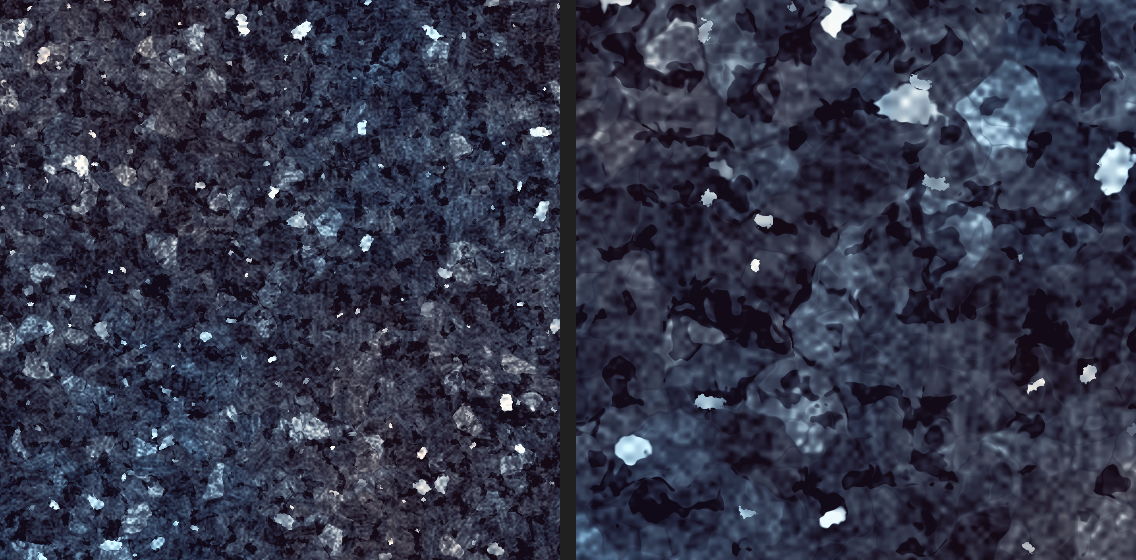
Left, the full canvas; right, a detail of the centre.
Give the GLSL for this texture, as a WebGL 2 fragment shader.

```glsl
#version 300 es
precision highp float;
// Polished dark blue granite: interlocking crystals, black mica and bright feldspar flakes.

uniform vec2 u_resolution;
out vec4 fragColor;

// Mineral colours, dark to light
const vec3 MICA = vec3(0.07, 0.04, 0.09);
const vec3 SHADOW = vec3(0.13, 0.12, 0.20);
const vec3 SLATE = vec3(0.19, 0.21, 0.29);
const vec3 STEEL = vec3(0.27, 0.30, 0.38);
const vec3 HAZE = vec3(0.37, 0.43, 0.51);
const vec3 PEARL = vec3(0.64, 0.72, 0.78);
const vec3 GLINT = vec3(0.95, 0.98, 0.98);

// Features per canvas side
const float LARGE_CRYSTALS = 24.0;
const float SMALL_CRYSTALS = 62.0;
const float MICA_SCALE = 58.0;
const float GRAIN_SCALE = 270.0;
const float LARGE_FLAKES = 14.0;
const float SMALL_FLAKES = 40.0;
const vec2 STREAK_SCALE = vec2(55.0, 250.0);

const float MICA_LEVEL = 0.355;
const float MICA_DEPTH = 1.7;
const float BASE_TONE = 0.16;
const float WARMTH = 0.28;

float hash(vec2 p) {
    return fract(sin(dot(p, vec2(127.1, 311.7))) * 43758.5453);
}

vec2 hash2(vec2 p) {
    return vec2(hash(p), hash(p + 57.3));
}

mat2 rotation(float angle) {
    float c = cos(angle), s = sin(angle);
    return mat2(c, s, -s, c);
}

float noise(vec2 p) {
    vec2 i = floor(p), f = fract(p);
    f = f * f * (3.0 - 2.0 * f);
    return mix(mix(hash(i), hash(i + vec2(1, 0)), f.x),
               mix(hash(i + vec2(0, 1)), hash(i + vec2(1, 1)), f.x), f.y);
}

float fbm(vec2 p) {
    float sum = 0.0, weight = 0.57;
    for (int i = 0; i < 3; i++) {
        sum += weight * noise(p);
        p = rotation(0.6) * p * 2.1 + 17.0;
        weight *= 0.5;
    }
    return sum;
}

// Elongated cells: xy = cell id, z = distance from the cell border
vec3 crystals(vec2 p) {
    vec2 base = floor(p), id = base;
    float nearest = 9.0, second = 9.0;
    for (int y = -1; y <= 1; y++)
    for (int x = -1; x <= 1; x++) {
        vec2 cell = base + vec2(x, y);
        vec2 offset = rotation(6.283 * hash(cell + 3.7)) * (p - cell - hash2(cell));
        float d = length(offset * vec2(0.75, 1.35));
        if (d < nearest) { second = nearest; nearest = d; id = cell; }
        else second = min(second, d);
    }
    return vec3(id, second - nearest);
}

// Sparse chipped flakes; returns brightness
float flakes(vec2 p, float density) {
    vec2 base = floor(p);
    float chip = noise(p * 9.0) - 0.5 + 0.6 * (noise(p * 21.0) - 0.5);
    float glow = 0.0;
    for (int y = -1; y <= 1; y++)
    for (int x = -1; x <= 1; x++) {
        vec2 cell = base + vec2(x, y);
        float present = step(hash(cell + 11.9), density);
        float size = mix(0.06, 0.19, hash(cell + 23.1));
        vec2 q = rotation(6.283 * hash(cell + 5.3)) * (p - cell - hash2(cell + 41.0));
        q = abs(q) * vec2(mix(0.6, 1.0, hash(cell + 31.7)), 1.2);
        float d = mix(length(q), max(q.x, q.y), 0.5) + 0.11 * chip;
        float mask = 1.0 - smoothstep(size - 0.02, size + 0.02, d);
        glow = max(glow, present * mask * mix(0.45, 1.0, hash(cell + 71.0)));
    }
    return glow;
}

// Maps tone to the mineral colours
vec3 mineral(float t) {
    vec3 c = mix(MICA, SHADOW, clamp((t + 1.65) / 0.85, 0.0, 1.0));
    c = mix(c, SLATE, clamp((t + 0.8) / 0.85, 0.0, 1.0));
    c = mix(c, STEEL, clamp((t - 0.05) / 0.8, 0.0, 1.0));
    c = mix(c, HAZE, clamp((t - 0.85) / 0.8, 0.0, 1.0));
    c = mix(c, PEARL, clamp((t - 1.65) / 0.85, 0.0, 1.0));
    return mix(c, GLINT, clamp((t - 2.5) / 0.9, 0.0, 1.0));
}

void main() {
    vec2 p = gl_FragCoord.xy / min(u_resolution.x, u_resolution.y);
    vec2 warped = p + 0.016 * (vec2(fbm(p * 48.0), fbm(p * 48.0 + 91.0)) - 0.5);

    // Crystal bodies, with streaks along each one
    vec3 large = crystals(warped * LARGE_CRYSTALS);
    vec3 small = crystals(warped * SMALL_CRYSTALS + 130.0);
    float body = smoothstep(0.0, 0.12, large.z);
    float shade = hash(large.xy + 7.0);
    float tone = BASE_TONE + body * (1.7 * (shade - 0.5) + 0.7 * smoothstep(0.88, 0.95, shade));
    tone += smoothstep(0.0, 0.15, small.z) * 1.3 * (hash(small.xy + 19.0) - 0.5);
    vec2 along = rotation(6.283 * hash(large.xy + 29.0)) * p;
    tone += body * 1.5 * (noise(along * STREAK_SCALE + large.xy) - 0.5);

    // Fine grain and broad clouding
    tone += 1.7 * (noise(p * GRAIN_SCALE) - 0.5) + 1.6 * (fbm(p * 9.0) - 0.5);

    // Black mica gathers between the crystals
    float mica = fbm(warped * MICA_SCALE + 210.0) + 0.08 * (body - 0.75);
    tone -= MICA_DEPTH * (1.0 - smoothstep(MICA_LEVEL - 0.025, MICA_LEVEL + 0.025, mica));

    // Mottled bright flakes
    float glow = max(flakes(p * LARGE_FLAKES, 0.27), 0.9 * flakes(p * SMALL_FLAKES + 300.0, 0.09));
    float mottle = 0.6 + 0.7 * noise(p * 170.0 + 60.0);
    tone = mix(tone, 3.4 * glow * mottle + 0.3, smoothstep(0.0, 0.4, glow));

    // Slow drift between blue and brown
    float drift = noise(p * 3.0 + 8.0) - 0.5 + 0.4 * (hash(large.xy + 83.0) - 0.5) * body;
    vec3 tint = 1.0 + WARMTH * drift * vec3(1.0, 0.0, -0.5);
    fragColor = vec4(clamp(mineral(tone) * tint, 0.0, 1.0), 1.0);
}
```
